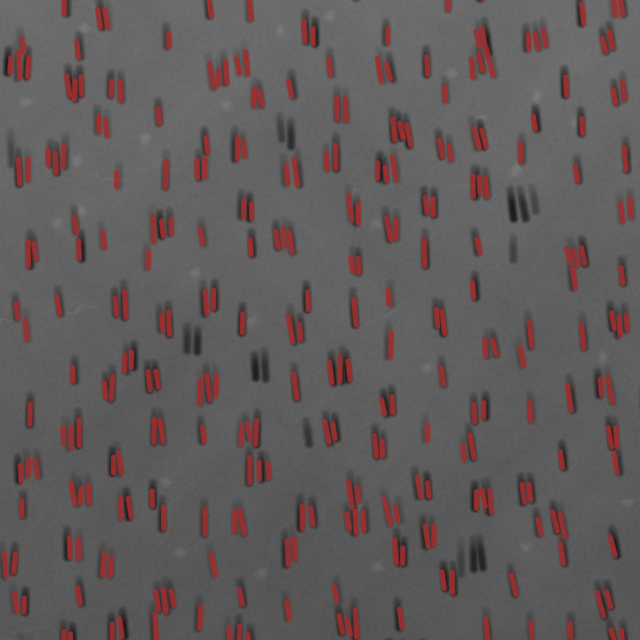
Reproduce this pattern procedurally as a WebGL 2 fragment shader.

```glsl
#version 300 es
precision highp float;
// Short red strokes over soft dark streaks, scattered on mottled grey.
// A staggered, jittered grid places groups of one to three capsules;
// layered sines and cellular noise shade the ground.

uniform vec2 u_resolution;
out vec4 fragColor;

vec3 hash3(vec2 p) {
    vec3 q = fract(p.xyx * vec3(0.1031, 0.1030, 0.0973));
    q += dot(q, q.yxz + 33.33);
    return fract((q.xxy + q.yzz) * q.zyx);
}

// Distance to the nearest jittered point, and that point's random value
vec2 cellular(vec2 p) {
    vec2 nearest = vec2(8.0, 0.0);
    for (int y = -1; y <= 1; y++)
    for (int x = -1; x <= 1; x++) {
        vec2 cell = floor(p) + vec2(x, y);
        vec3 rnd = hash3(cell + 71.0);
        float d = length(cell + rnd.xy - p);
        if (d < nearest.x) nearest = vec2(d, rnd.z);
    }
    return nearest;
}

// Layered, warped sines: soft clouds between about -1 and 1
float clouds(vec2 p) {
    float sum = 0.0, weight = 0.5;
    for (int i = 0; i < 5; i++) {
        p += 0.7 * sin(p.yx * 1.3 + float(i) * 1.9);
        sum += weight * sin(p.x) * sin(p.y + 0.8);
        p = mat2(1.5, 1.1, -1.1, 1.5) * p + 2.7;
        weight *= 0.62;
    }
    return sum;
}

float capsule(vec2 p, vec2 a, vec2 b, float radius) {
    vec2 ab = b - a;
    float t = clamp(dot(p - a, ab) / dot(ab, ab), 0.0, 1.0);
    return length(p - a - ab * t) - radius;
}

float ground(vec2 uv) {
    float grey = mix(0.335, 0.418, uv.y);
    grey += 0.018 * clouds(uv * 9.0) + 0.008 * clouds(uv * 45.0 + 4.0);
    grey += 0.022 * (0.5 - cellular(uv * 150.0).x);

    // Sparse pale flecks and faint slanted fibres
    vec2 fleck = cellular(uv * 22.0 + 0.15 * clouds(uv * 60.0));
    grey += 0.06 * step(0.93, fleck.y) * smoothstep(0.3, 0.0, fleck.x);
    float fibre = abs(sin(uv.y * 19.0 - uv.x * 6.0 + 1.2 * clouds(uv * 4.0)));
    grey += 0.03 * smoothstep(0.06, 0.0, fibre) * smoothstep(0.15, 0.7, clouds(uv * 11.0 + 8.0));
    return grey;
}

// Returns coverage of the red strokes (x) and of the dark streaks (y)
vec2 strokes(vec2 uv) {
    vec2 grid = vec2(14.0, 12.0);
    vec2 cover = vec2(0.0);
    float column = floor(uv.x * grid.x);
    for (int i = -1; i <= 1; i++) {
        float col = column + float(i);
        float stagger = 0.5 * mod(col, 2.0);
        float row = floor(uv.y * grid.y + stagger);
        for (int j = -1; j <= 1; j++) {
            vec2 cell = vec2(col, row + float(j));
            vec3 place = hash3(cell + 13.0);
            vec3 kind = hash3(cell + 157.0);
            vec2 jitter = (place.xy - 0.5) * vec2(0.6, 0.7);
            vec2 centre = (cell + 0.5 + jitter - vec2(0.0, stagger)) / grid;
            vec2 p = uv - centre;
            float count = 1.0 + step(0.45, place.z) + step(0.85, place.z);
            float painted = step(0.05, kind.x);

            for (float k = 0.0; k < count; k++) {
                vec3 rnd = hash3(cell * 3.0 + vec2(k * 17.0 + 5.0, 211.0));
                vec3 shade = hash3(cell * 3.0 + vec2(k * 29.0 + 3.0, 409.0));
                float lean = 0.04 + 0.13 * uv.x + 0.28 * (rnd.x - 0.5);
                float halfLength = mix(0.010, 0.019, rnd.y * rnd.y + 0.2 * rnd.z);
                vec2 axis = halfLength * vec2(-lean, 1.0);
                float spacing = mix(0.010, 0.015, kind.y);
                vec2 q = p - vec2((k - 0.5 * (count - 1.0)) * spacing, 0.012 * (rnd.z - 0.5));

                float red = capsule(q, -axis, axis, 0.0041);
                cover.x = max(cover.x, painted * smoothstep(0.0016, -0.0016, red));

                // The streak sits off to one side and fades out upwards
                vec2 s = q - vec2(0.009 * (shade.x - 0.5), 0.0);
                float dark = capsule(s, -axis, axis + vec2(0.0, 0.013), 0.002);
                float fade = mix(1.0, 0.35, smoothstep(0.004, 0.034, s.y));
                float strength = mix(0.25, 0.95, shade.y) * fade;
                cover.y = max(cover.y, strength * smoothstep(0.0085, -0.001, dark));
            }
        }
    }
    return cover;
}

void main() {
    vec2 uv = gl_FragCoord.xy / min(u_resolution.x, u_resolution.y);
    float grey = ground(uv);
    vec2 cover = strokes(uv);
    vec3 color = vec3(grey * (1.0 - 0.78 * cover.y));
    vec3 strokeRed = vec3(0.60, 0.20, 0.20) + 0.15 * (grey - 0.38) - 0.02 * cover.y;
    color = mix(color, strokeRed, cover.x);
    fragColor = vec4(color, 1.0);
}
```
